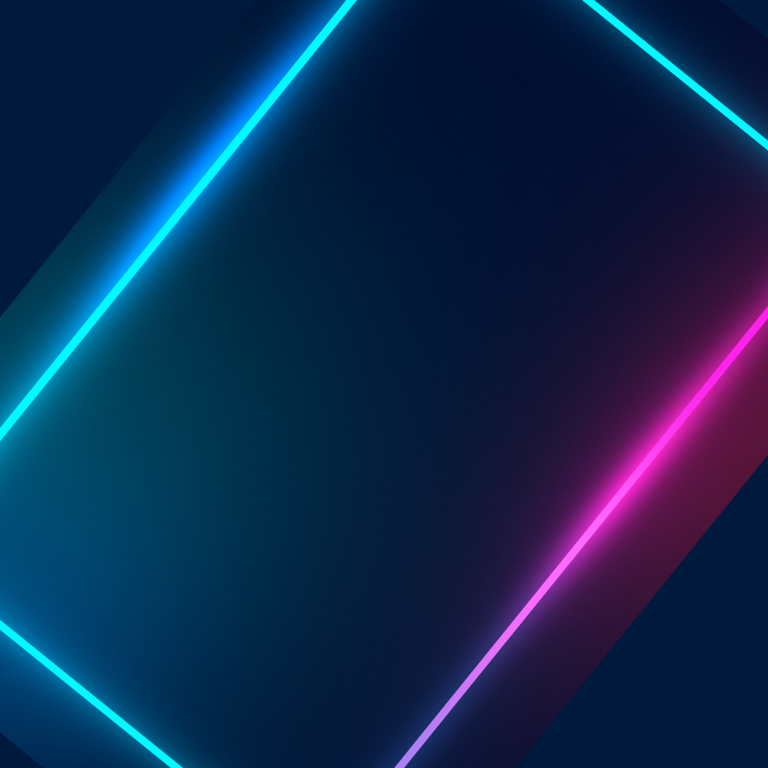
Give the GLSL for this background, as a three.js fragment shader.

```glsl
varying vec2 vUv;

const vec3 NAVY = vec3(0.0, 0.10, 0.24);
const vec3 PANEL_DARK = vec3(0.0, 0.055, 0.19);
const vec3 CYAN = vec3(0.0, 0.98, 1.0);
const vec3 TEAL_GLOW = vec3(0.0, 0.36, 0.40);
const vec3 BLUE_GLOW = vec3(0.0, 0.32, 0.85);
const vec3 PINK = vec3(1.0, 0.13, 0.93);
const vec3 ORCHID = vec3(1.0, 0.42, 1.0);
const vec3 VIOLET = vec3(0.68, 0.50, 0.95);

// Tilted frame axes: x runs across the panel, y along its long side
vec2 toPanel(vec2 p) {
  vec2 along = vec2(0.629, 0.7774);
  return vec2(dot(p, vec2(along.y, -along.x)), dot(p, along));
}

float boxDistance(vec2 p, vec2 center, vec2 halfSize) {
  vec2 d = abs(p - center) - halfSize;
  return length(max(d, 0.0)) + min(max(d.x, d.y), 0.0);
}

float softSpot(vec2 p, vec2 center, vec2 radius) {
  vec2 d = (p - center) / radius;
  return exp(-dot(d, d));
}

float bell(float x, float center, float width) {
  float d = (x - center) / width;
  return exp(-d * d);
}

float tube(float d, float halfWidth) {
  return 1.0 - smoothstep(halfWidth - 0.001, halfWidth + 0.001, abs(d));
}

float halo(float d, float width) {
  return exp(-abs(d) / width);
}

// Fine surface texture from layered sines
float weave(vec2 p) {
  float a = sin(p.x * 310.0 + 2.0 * sin(p.y * 170.0));
  float b = sin(p.y * 390.0 + 2.0 * sin(p.x * 230.0));
  return a * b;
}

vec3 panelColor(vec2 p, vec2 q) {
  vec3 color = PANEL_DARK;
  color += vec3(0.0, 0.20, 0.14) * softSpot(p, vec2(0.05, 0.42), vec2(0.42));
  color += vec3(0.0, 0.06, 0.16) * softSpot(p, vec2(0.0, 0.20), vec2(0.25));
  color += vec3(0.33, 0.02, 0.02) * softSpot(q, vec2(0.52, 0.98), vec2(0.24, 0.42));
  return color + 0.003 * weave(p);
}

void main() {
  vec2 q = toPanel(vUv);

  // Signed distances to the four neon tubes
  float left = q.x + 0.273;
  float right = q.x - 0.404;
  float bottom = q.y - 0.145;
  float top = q.y - 1.259;

  vec3 panel = panelColor(vUv, q);

  // Cyan halos, with a blue flare outside the left tube
  float cyanHalo = halo(left, 0.026) + 0.8 * halo(bottom, 0.022) + 0.8 * halo(top, 0.022);
  panel += TEAL_GLOW * cyanHalo;
  float outside = 1.0 - smoothstep(-0.012, 0.012, left);
  float flare = bell(q.y, 0.77, 0.25) * bell(left, 0.0, 0.035);
  panel += BLUE_GLOW * flare * mix(0.3, 0.85, outside);

  // Pink halo, cooling toward its lower end
  float warmth = smoothstep(0.42, 0.80, q.y);
  vec3 pinkGlow = mix(vec3(0.16, 0.28, 0.52), vec3(0.85, 0.08, 0.68), warmth);
  float pinkPower = 0.38 + 0.55 * bell(q.y, 0.80, 0.20);
  panel += pinkGlow * pinkPower * (0.55 * halo(right, 0.035) + 0.5 * bell(right, 0.0, 0.025));

  // Bright tube cores
  vec3 pinkCore = mix(VIOLET, ORCHID, smoothstep(0.32, 0.65, q.y));
  pinkCore = mix(pinkCore, PINK, smoothstep(0.68, 1.02, q.y));
  panel = mix(panel, pinkCore, tube(right, 0.005));
  float cyanCore = max(tube(left, 0.0055), max(tube(bottom, 0.005), tube(top, 0.005)));
  panel = mix(panel, CYAN, cyanCore);

  // Panel laid over the plain backdrop
  float edge = boxDistance(q, vec2(0.076, 0.7015), vec2(0.445, 0.6655));
  float mask = 1.0 - smoothstep(-0.001, 0.001, edge);
  gl_FragColor = vec4(mix(NAVY, panel, mask), 1.0);
}
```
